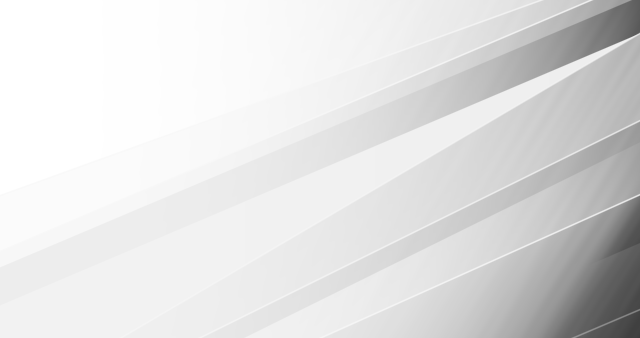
Write a Shadertoy shader that draws this background.

```glsl
#define LINE_WIDTH 0.0016
#define LINE_TONE 0.97
#define STREAK_DENSITY 70.0
#define STREAK_GAIN 0.035
#define CORNER_TILT 0.335
#define CORNER_START 0.859
#define CORNER_TONE 0.38

// Gradient noise
vec2 hashGradient(vec2 cell) {
    float angle = 6.2832 * fract(sin(dot(cell, vec2(127.1, 311.7))) * 43758.5);
    return vec2(cos(angle), sin(angle));
}

float gradientNoise(vec2 p) {
    vec2 i = floor(p), f = fract(p);
    vec2 u = f * f * (3.0 - 2.0 * f);
    vec2 e = vec2(0.0, 1.0);
    float low = mix(dot(hashGradient(i), f),
                    dot(hashGradient(i + e.yx), f - e.yx), u.x);
    float high = mix(dot(hashGradient(i + e.xy), f - e.xy),
                     dot(hashGradient(i + e.yy), f - e.yy), u.x);
    return mix(low, high, u.y);
}

// Distance below a ray given by its heights at the left and right borders
float depthBelow(vec2 uv, vec2 ray) {
    float slope = (ray.y - ray.x) * iResolution.y / iResolution.x;
    return (mix(ray.x, ray.y, uv.x) - uv.y) / sqrt(1.0 + slope * slope);
}

float below(vec2 uv, vec2 ray) {
    float soft = 0.75 / iResolution.y;
    return smoothstep(-soft, soft, depthBelow(uv, ray));
}

// Tone falling to the right; ramp = start tone, drop, power
float rampTone(float x, vec3 ramp) {
    return ramp.x - ramp.y * pow(x, ramp.z);
}

float addBand(float tone, vec2 uv, vec2 ray, vec3 ramp) {
    return mix(tone, rampTone(uv.x, ramp), below(uv, ray));
}

float addLine(float tone, vec2 uv, vec2 ray, float opacity) {
    float reach = LINE_WIDTH + 1.0 / iResolution.y;
    float mask = 1.0 - smoothstep(0.0, reach, abs(depthBelow(uv, ray)));
    return mix(tone, LINE_TONE, mask * opacity);
}

// Bottom sheet with its dark corner
float cornerTone(vec2 uv, float across) {
    float sheet = 0.92 - 0.4 * pow(clamp(across / CORNER_START, 0.0, 1.02), 6.0);
    float dark = CORNER_TONE - 1.5 * (across - 0.9);
    dark -= 0.07 * (1.0 - below(uv, vec2(-0.541, 0.281)));
    return mix(sheet, dark, smoothstep(CORNER_START - 0.016, CORNER_START + 0.026, across));
}

void mainImage(out vec4 fragColor, in vec2 fragCoord) {
    vec2 uv = fragCoord / iResolution.xy;
    float across = uv.x - CORNER_TILT * uv.y;

    vec2 upperRay = vec2(0.421, 1.105);
    vec2 secondRay = vec2(0.256, 1.061);
    vec2 wedgeTop = vec2(0.096, 0.901);
    vec2 wedgeBottom = vec2(-0.210, 0.901);
    vec2 middleRay = vec2(-0.292, 0.643);
    vec2 lowerRay = vec2(-0.426, 0.424);

    // Stacked bands, from the top down
    float tone = rampTone(uv.x, vec3(1.0, 0.19, 2.5));
    tone = addBand(tone, uv, upperRay, vec3(0.985, 0.25, 3.0));
    tone = addBand(tone, uv, secondRay, vec3(0.97, 0.377, 3.2));
    tone = addBand(tone, uv, vec2(0.209, 1.01), vec3(0.93, 0.57, 4.0));
    tone = addBand(tone, uv, wedgeTop, vec3(0.95, 0.02, 2.0));
    tone = addBand(tone, uv, wedgeBottom, vec3(0.94, 0.23, 3.0));
    tone = addBand(tone, uv, middleRay, vec3(0.92, 0.32, 3.0));
    tone = addBand(tone, uv, vec2(-0.357, 0.579), vec3(0.95, 0.32, 4.5));
    tone = mix(tone, cornerTone(uv, across), below(uv, lowerRay));

    // Fine slanted streaks, stronger to the right and outside the wedge
    float wedge = below(uv, wedgeTop) * (1.0 - below(uv, wedgeBottom));
    float streak = gradientNoise(vec2(across * STREAK_DENSITY, uv.y * 3.0));
    tone += STREAK_GAIN * streak * pow(uv.x, 3.0) * (1.0 - wedge);

    // Thin bright lines
    tone = addLine(tone, uv, upperRay, 0.75);
    tone = addLine(tone, uv, secondRay, 0.85);
    tone = addLine(tone, uv, wedgeBottom, 0.6);
    tone = addLine(tone, uv, middleRay, 0.75);
    tone = addLine(tone, uv, lowerRay, 0.85);
    tone = addLine(tone, uv, vec2(-0.72, 0.084), 0.35);

    fragColor = vec4(vec3(clamp(tone, 0.0, 1.0)), 1.0);
}
```
